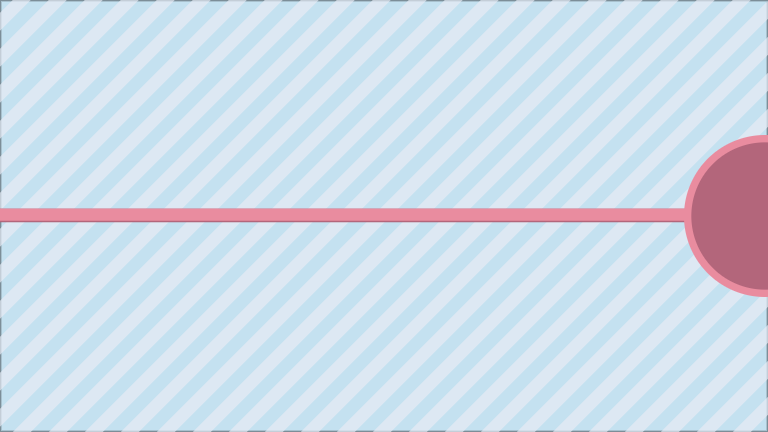
This background is drawn by a WebGL 1 fragment shader. Its source:

```glsl
precision mediump float;
// Pale blue diagonal stripes with a thin broken border, crossed by a pink bar
// that runs into a rimmed disc cut off by the right edge.
// Each part is a signed distance, in canvas heights, blended over the last.

uniform vec2 u_resolution;

#define STRIPE_PERIOD 0.083333
#define STRIPE_PHASE 0.603
#define BORDER_WIDTH 0.0032
#define BAR_TOP 0.517
#define BAR_BOTTOM 0.489
#define BAR_SHADOW 0.0035
#define DISC_INSET 0.007
#define DISC_RADIUS 0.1875
#define RIM_WIDTH 0.017

const vec3 PALE = vec3(0.867, 0.910, 0.953);
const vec3 BLUE = vec3(0.769, 0.882, 0.941);
const vec3 DARK = vec3(0.20, 0.23, 0.25);
const vec3 PINK = vec3(0.914, 0.550, 0.625);
const vec3 PLUM = vec3(0.702, 0.400, 0.482);

// Coverage of a shape from its signed distance, smoothed over one pixel.
float cover(float dist) {
  return clamp(0.5 - dist * u_resolution.y, 0.0, 1.0);
}

// Distance to a horizontal band between two heights.
float band(float y, float low, float high) {
  return max(low - y, y - high);
}

// Distance to the nearest pale stripe; stripes rise to the right at 45 degrees.
float stripes(vec2 p) {
  float cell = fract((p.x - p.y) / STRIPE_PERIOD - STRIPE_PHASE + 0.5) - 0.5;
  return (abs(cell) - 0.25) * STRIPE_PERIOD * 0.7071;
}

void main() {
  vec2 p = gl_FragCoord.xy / u_resolution.y;
  float aspect = u_resolution.x / u_resolution.y;

  // Striped ground
  float pale = cover(stripes(p));
  vec3 color = mix(BLUE, PALE, pale);

  // Border, strongest between the pale stripes
  vec2 inset = min(p, vec2(aspect, 1.0) - p);
  float border = cover(min(inset.x, inset.y) - BORDER_WIDTH);
  color = mix(color, DARK, border * mix(0.5, 0.15, pale));

  // Bar with a dark lower edge
  color = mix(color, PLUM, cover(band(p.y, BAR_BOTTOM - BAR_SHADOW, BAR_TOP)));
  color = mix(color, PINK, cover(band(p.y, BAR_BOTTOM, BAR_TOP)));

  // Rimmed disc
  float disc = length(p - vec2(aspect - DISC_INSET, 0.5)) - DISC_RADIUS;
  color = mix(color, PINK, cover(disc));
  color = mix(color, PLUM, cover(disc + RIM_WIDTH));

  gl_FragColor = vec4(color, 1.0);
}
```
